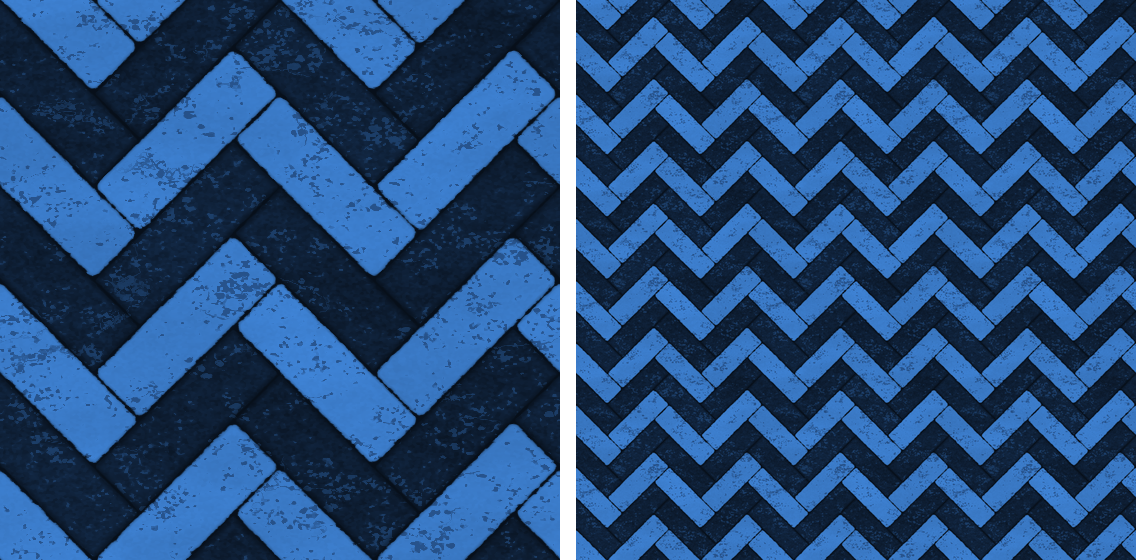
Left: one tile. Right: repeated 3 by 3.
A Shadertoy shader for this pattern:

```glsl
vec3 hash(vec2 p) {
    vec3 q = fract(p.xyx * vec3(.1031, .1030, .0973));
    q += dot(q, q.yxz + 33.33);
    return fract((q.xxy + q.yzz) * q.zyx);
}

// Wrapping cellular noise: x = distance to nearest point, y = blended point values
vec2 cellular(vec2 uv, vec2 cells) {
    vec2 p = uv * cells;
    float nearest = 9., sum = 0., total = 0.;
    for (int j = -1; j <= 1; j++)
    for (int i = -1; i <= 1; i++) {
        vec2 c = floor(p) + vec2(i, j);
        vec3 h = hash(floor(mod(c + .5, cells)) + cells);
        float d = length(c + h.xy - p);
        float weight = exp(-8. * d * d);
        nearest = min(nearest, d);
        sum += weight * h.z;
        total += weight;
    }
    return vec2(nearest, sum / total);
}

float roundedBox(vec2 p, vec2 halfSize, float radius) {
    vec2 q = abs(p) - halfSize + radius;
    return length(max(q, 0.)) + min(max(q.x, q.y), 0.) - radius;
}

void mainImage(out vec4 fragColor, in vec2 fragCoord) {
    vec2 uv = fragCoord / iResolution.xy;

    // Diagonal axes, one unit per brick width
    vec2 grid = uv * 12.;
    vec2 diag = vec2(grid.x + grid.y, grid.y - grid.x) * .5;

    // Herringbone of 3:1 bricks
    vec2 cell = floor(diag);
    float k = mod(cell.x - cell.y + .5, 6.) - .5;
    bool rising = k > 2.5;
    vec2 origin = rising ? vec2(cell.x - k + 3., cell.y) : vec2(cell.x, cell.y - 2. + k);
    vec2 size = rising ? vec2(3, 1) : vec2(1, 3);
    bool isLight = mod(origin.x + origin.y + .5, 4.) > 2.;
    vec2 id = floor(mod(vec2(origin.x - origin.y, origin.x + origin.y) + .5, 12.));
    float tone = hash(id + 7.).x - .5;

    // Stone noise, stretched sideways
    float broad = cellular(uv, vec2(4, 14)).y;
    float patchy = cellular(uv, vec2(14, 24)).y;
    float mid = cellular(uv, vec2(60, 90)).y;
    float fine = cellular(uv, vec2(170, 230)).y;
    float grain = .55 * fine + .45 * mid;

    // Specks, pits and broken veins
    float specks = smoothstep(.72, .86, grain + .3 * (patchy - .5) + .15 * (broad - .5));
    float pitDistance = cellular(uv, vec2(26, 44)).x + .3 * (mid - .5) + .2 * (fine - .5);
    float pits = 1. - smoothstep(.02, .1, pitDistance + .6 * (.72 - patchy));
    float vein = abs(broad - .5 + .14 * (mid - .5) + .06 * (fine - .5));
    vein = (1. - smoothstep(.004, .022, vein)) * smoothstep(.5, .75, patchy);
    float wear = max(specks, max(pits, .8 * vein));

    // Brick outline with slightly chipped edges
    float edge = roundedBox(diag - origin - size * .5, size * .5 - .018, isLight ? .11 : .04);
    edge += .022 * (mid - .5) + .014 * (fine - .5);
    float pixel = 8.5 / iResolution.y;
    float brick = 1. - smoothstep(-pixel, pixel, edge);

    // Stone colours
    float shade = .05 * tone + .07 * (broad - .5);
    vec3 lightStone = vec3(.232, .485, .79) * (1. + shade + .07 * (grain - .5));
    lightStone = mix(lightStone, vec3(.12, .26, .45), .72 * wear);
    lightStone *= 1. - .16 * smoothstep(-.05, 0., edge);
    vec3 darkStone = vec3(.055, .122, .21) * (1. + 3. * shade + .5 * (grain - .5));
    darkStone = mix(darkStone, vec3(.15, .33, .55), .5 * wear);
    darkStone *= 1. - .3 * smoothstep(-.1, 0., edge);

    vec3 joint = vec3(.027, .06, .1);
    fragColor = vec4(mix(joint, isLight ? lightStone : darkStone, brick), 1.);
}
```
